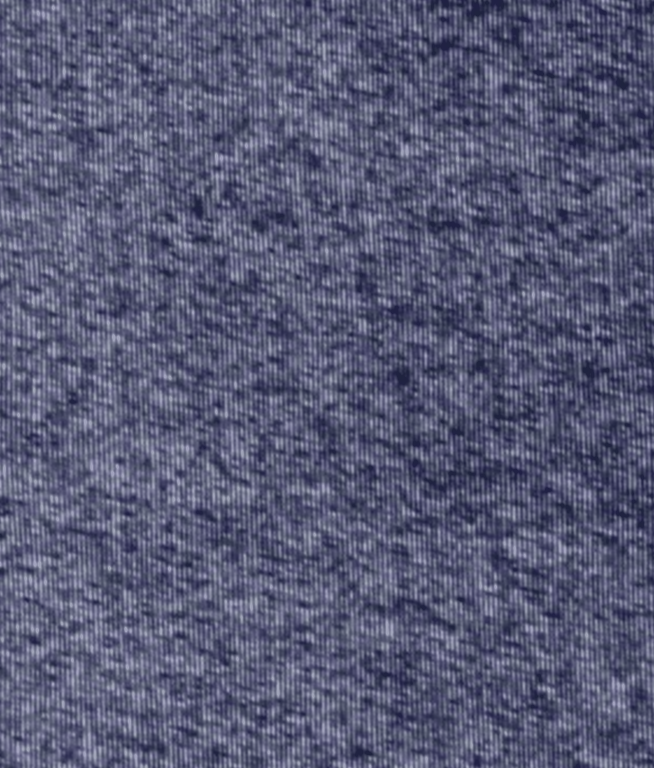
Write a Shadertoy shader that draws this texture.

```glsl
const float TAU = 6.2831853;
const vec3 NAVY = vec3(0.20, 0.21, 0.33);
const vec3 PALE = vec3(0.51, 0.52, 0.62);
const vec3 VIOLET_SHIFT = vec3(0.01, -0.012, 0.04);

float hash(vec2 cell) {
    return fract(sin(dot(cell, vec2(127.1, 311.7))) * 43758.5453);
}

// Smooth value noise, centred on zero
float noise(vec2 p) {
    vec2 cell = floor(p);
    vec2 f = fract(p);
    f = f * f * (3.0 - 2.0 * f);
    float low = mix(hash(cell), hash(cell + vec2(1.0, 0.0)), f.x);
    float high = mix(hash(cell + vec2(0.0, 1.0)), hash(cell + vec2(1.0, 1.0)), f.x);
    return mix(low, high, f.y) - 0.5;
}

// Flat flecks of dyed yarn, sinking slightly to the right
float heather(vec2 p, float slope) {
    vec2 q = vec2(p.x, p.y + slope * p.x);
    float wide = noise(q * vec2(42.0, 120.0));
    float fine = noise(q * vec2(85.0, 185.0) + 37.0);
    return 0.62 * wide + 0.72 * fine;
}

// Rib coordinate: whole numbers lie on the crests of the knit columns
float ribCoord(vec2 p, float ribsPerUnit) {
    float wobble = 0.006 * noise(p * 5.0 + 11.0);
    return (p.x + 0.03 * p.y + wobble) * ribsPerUnit;
}

// Uneven loops running along each rib
float stitches(float rib, float y, float loopsPerUnit) {
    return noise(vec2(rib, y * loopsPerUnit + 0.3 * sin(rib)));
}

// Soft light from the left and broad worn patches
float shading(vec2 p, float aspect) {
    float side = 0.5 - p.x / aspect;
    return 0.22 * side + 0.22 * noise(p * vec2(5.0, 8.0) + 5.0)
         + 0.18 * noise(p * vec2(14.0, 24.0) + 71.0);
}

void mainImage(out vec4 fragColor, in vec2 fragCoord) {
    vec2 p = fragCoord / iResolution.y;
    float aspect = iResolution.x / iResolution.y;

    float yarn = heather(p, 0.22);
    float rib = ribCoord(p, 153.0);
    float crest = cos(TAU * rib);

    // Ribs stand out on pale yarn and fade in the dark flecks
    float ribDepth = 0.21 * clamp(1.0 + 1.8 * yarn, 0.3, 1.6);
    float tone = 0.45 + yarn + ribDepth * crest;
    tone += 0.75 * stitches(rib, p.y, 105.0);
    tone += 0.22 * noise(p * vec2(330.0, 300.0) + 19.0);
    tone += shading(p, aspect);

    vec3 color = mix(NAVY, PALE, clamp(tone, -0.25, 1.4));
    color += VIOLET_SHIFT * noise(p * vec2(90.0, 120.0) + 53.0);
    fragColor = vec4(color, 1.0);
}
```
